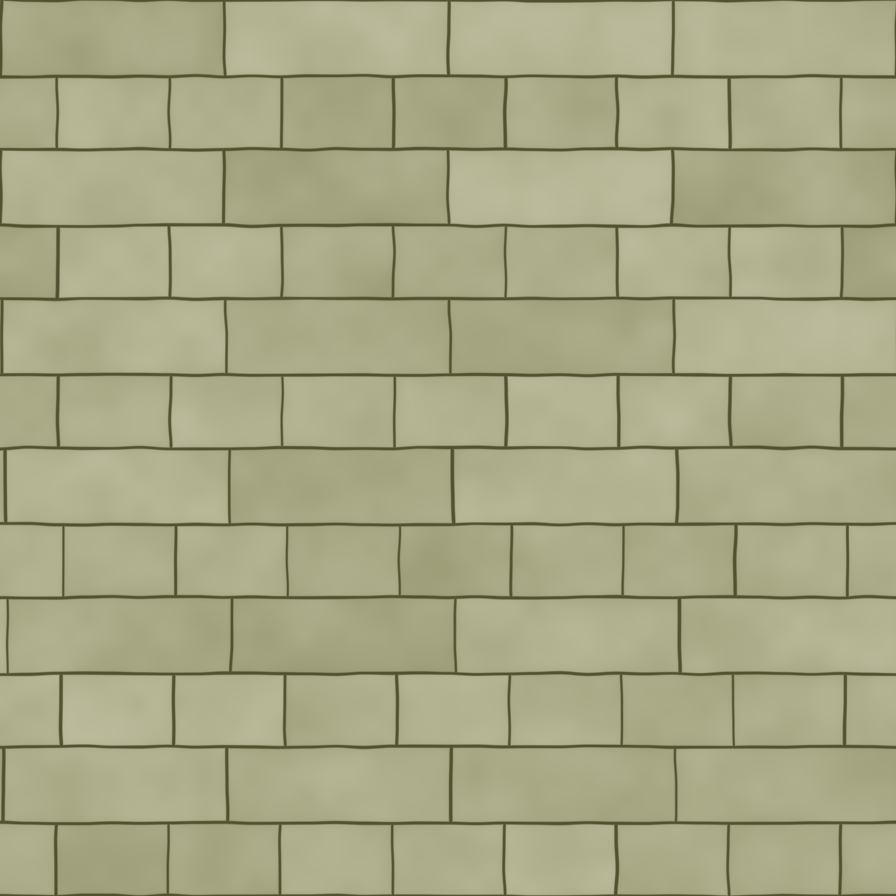
This texture is drawn by a Shadertoy shader. Its source:

```glsl
// Olive stone wall: twelve courses alternating eight short and four long blocks.
// Each course is a wrapped 1D grid; distance to the nearest joint draws the mortar,
// and periodic value noise clouds the faces and bends the joints slightly.

const float TAU = 6.2831853;
const float PAIRS = 6.0;          // pairs of courses up the canvas
const float SHORT_SHARE = 0.489;  // height of the short course within a pair
const vec3 MORTAR = vec3(0.30, 0.30, 0.16);
const vec3 STONE_DARK = vec3(0.61, 0.61, 0.465);
const vec3 STONE_LIGHT = vec3(0.735, 0.735, 0.61);

float hash(vec2 p) {
    vec3 q = fract(vec3(p.xyx) * 0.1031);
    q += dot(q, q.yzx + 33.33);
    return fract((q.x + q.y) * q.z);
}

// Value noise that repeats every "period" cells.
float noise(vec2 p, float period) {
    vec2 cell = floor(p), f = fract(p);
    f = f * f * (3.0 - 2.0 * f);
    vec2 a = mod(cell, period), b = mod(cell + 1.0, period);
    return mix(mix(hash(a), hash(vec2(b.x, a.y)), f.x),
               mix(hash(vec2(a.x, b.y)), hash(b), f.x), f.y);
}

float clouds(vec2 uv, vec2 seed) {
    float sum = 0.0, weight = 0.55, period = 12.0;
    for (int i = 0; i < 3; i++) {
        sum += weight * noise(uv * period + seed, period);
        weight *= 0.55;
        period *= 2.0;
    }
    return sum / 1.02;
}

// Sideways shift of a course: a slow lean up the wall plus a small jitter.
float courseShift(float row, bool isLong) {
    float lean = pow(0.5 + 0.5 * cos(TAU * (row - 3.5) / (2.0 * PAIRS)), 3.0);
    float jitter = hash(vec2(row, 71.0));
    return (isLong ? 0.0 : 0.0625) + 0.008 * lean + 0.002 * jitter;
}

// Coverage of a joint of the given half width at distance d.
float joint(float d, float halfWidth, float soft) {
    return 1.0 - smoothstep(halfWidth - soft, halfWidth + soft, d);
}

void mainImage(out vec4 fragColor, in vec2 fragCoord) {
    vec2 uv = fragCoord / iResolution.xy;
    float soft = max(0.0011, 0.6 / iResolution.y);

    // Hand-cut wobble of the joints
    vec2 bend = vec2(noise(uv * 32.0, 32.0), noise(uv * 32.0 + 9.0, 32.0)) - 0.5;
    vec2 p = uv + 0.0022 * bend;

    // Course: short below, long above, in every pair
    float pairY = fract(p.y * PAIRS);
    bool isLong = pairY > SHORT_SHARE;
    float row = 2.0 * mod(floor(p.y * PAIRS), PAIRS) + (isLong ? 1.0 : 0.0);
    float dy = min(min(pairY, 1.0 - pairY), abs(pairY - SHORT_SHARE)) / PAIRS;

    // Block within the course
    float count = isLong ? 4.0 : 8.0;
    float x = (p.x - courseShift(row, isLong)) * count;
    vec2 block = vec2(mod(floor(x), count), row);
    float nearest = floor(x + 0.5);
    float dx = abs(x - nearest) / count;

    // Stone face: one tone per block, clouded by noise
    float blockTone = hash(block + 17.0) - 0.5;
    vec2 seed = 40.0 * vec2(hash(block + 5.0), hash(block + 53.0));
    float tone = 0.53 + 0.55 * blockTone + 0.85 * (clouds(uv, seed) - 0.5);
    vec3 color = mix(STONE_DARK, STONE_LIGHT, clamp(tone, 0.0, 1.0));
    color *= 1.0 - 0.05 * exp(-min(dx, dy) / 0.004);

    // Mortar: even bed joints, upright joints of varying width
    float uprightWidth = mix(0.0012, 0.0020, hash(vec2(mod(nearest, count), row + 31.0)));
    float bedWidth = 0.0017 + 0.0004 * bend.x;
    float mortar = max(joint(dx, uprightWidth, soft), joint(dy, bedWidth, soft));
    fragColor = vec4(mix(color, MORTAR, 0.95 * mortar), 1.0);
}
```
